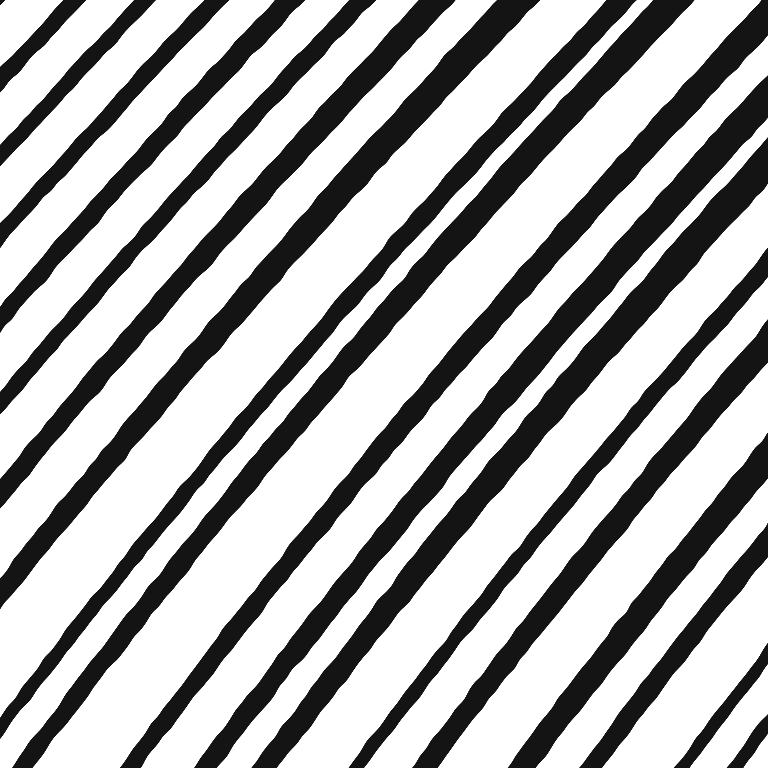
A Shadertoy shader for this pattern:

```glsl
float hash(vec2 p) {
    return fract(sin(dot(p, vec2(127.1, 311.7))) * 43758.5453);
}

float valueNoise(vec2 p) {
    vec2 cell = floor(p), f = fract(p);
    f = f * f * (3.0 - 2.0 * f);
    return mix(mix(hash(cell), hash(cell + vec2(1, 0)), f.x),
               mix(hash(cell + vec2(0, 1)), hash(cell + vec2(1, 1)), f.x), f.y);
}

// Signed distance, in cells, to the nearest irregular stripe
float stripeDistance(float across, float widthScale) {
    float nearest = 1.0;
    for (int k = -1; k <= 1; k++) {
        float id = floor(across) + float(k);
        float centre = id + 0.5 + 0.5 * (hash(vec2(id, 3.0)) - 0.5);
        float width = mix(0.22, 0.42, hash(vec2(id, 8.0))) * widthScale;
        nearest = min(nearest, abs(across - centre) - 0.5 * width);
    }
    return nearest;
}

void mainImage(out vec4 fragColor, in vec2 fragCoord) {
    vec2 uv = fragCoord / iResolution.xy;

    // Bent diagonal: steep at the bottom, flatter towards the top
    float across = uv.x - 0.75 * uv.y - 0.1 * uv.y * uv.y;

    // Stripes swell to the upper right and thin out in the side corners
    float along = uv.x + uv.y - 1.0;
    float offAxis = across - 0.1;
    float widthScale = (1.0 + 0.35 * along) * (1.15 - 0.4 * offAxis * offAxis);

    // Slightly rough cut edges
    across += 0.004 * (valueNoise(uv * 55.0) - 0.5);

    float spacing = 0.103;
    float d = stripeDistance(across / spacing, widthScale) * spacing;
    float soft = 0.45 / iResolution.y;
    float paper = smoothstep(-soft, soft, d);

    fragColor = vec4(mix(vec3(0.08), vec3(1.0), paper), 1.0);
}
```
